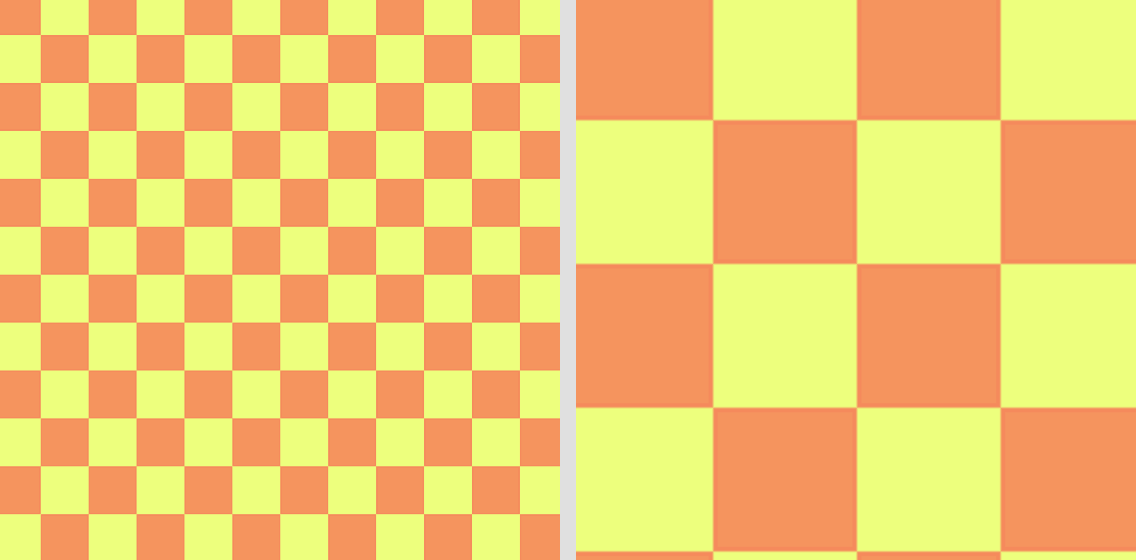
Left, the full canvas; right, a detail of the centre.
Reproduce this pattern procedurally as a Shadertoy shader.

```glsl
// Two-tone checkerboard of lime and orange squares, cropped by the canvas.
// A signed distance to the nearest cell border (positive in lime squares)
// blends the two colours and darkens a hairline rim inside the orange ones.

// Distance to the nearest cell border, in canvas units; negative in odd cells.
float checkerDistance(vec2 uv) {
    float cellSize = 0.08557;
    vec2 grid = (uv - vec2(0.0727, 0.0817)) / cellSize;
    vec2 cell = floor(grid);
    vec2 border = 0.5 - abs(fract(grid) - 0.5);
    float parity = 1.0 - 2.0 * mod(cell.x + cell.y, 2.0);
    return parity * min(border.x, border.y) * cellSize;
}

void mainImage(out vec4 fragColor, in vec2 fragCoord) {
    vec2 uv = fragCoord / iResolution.y;
    float dist = checkerDistance(uv);
    float softness = max(0.001, 0.5 / iResolution.y);

    // Orange squares with a slightly deeper rim
    vec3 orange = vec3(0.96, 0.58, 0.37);
    vec3 deepOrange = vec3(0.96, 0.54, 0.36);
    float rim = smoothstep(-0.0032, -0.0022, dist);
    vec3 color = mix(orange, deepOrange, rim);

    // Lime squares over the top
    vec3 lime = vec3(0.93, 1.0, 0.49);
    color = mix(color, lime, smoothstep(-softness, softness, dist));

    fragColor = vec4(color, 1.0);
}
```
